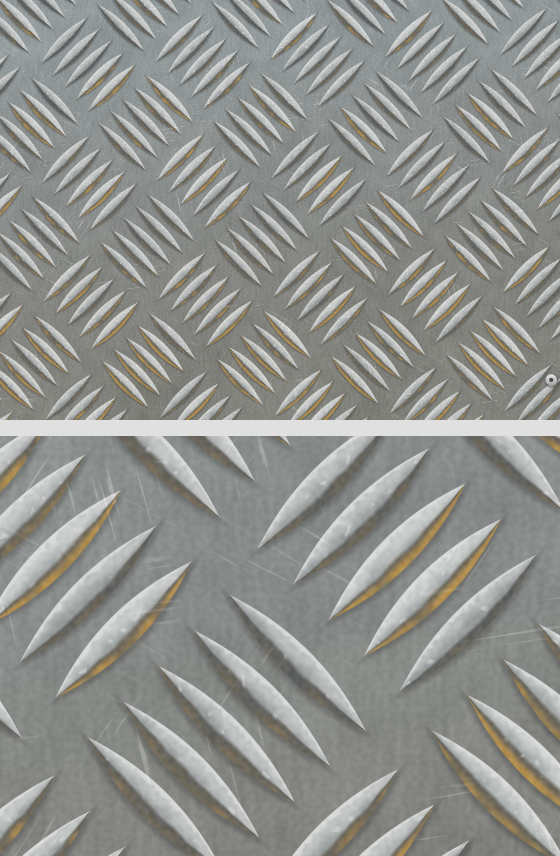
Top: the whole. Bottom: its middle third, enlarged.
Reproduce this texture procedurally as a Shadertoy shader.

```glsl
// Steel tread plate: alternating diagonal groups of five raised lens-shaped bars.

const vec2 STEP_ACROSS = vec2(0.2733, 0.0052);   // lattice steps, canvas height = 1
const vec2 STEP_UP     = vec2(-0.0035, 0.2830);
const vec2 RISING_CENTER  = vec2(0.7595, 0.5747);
const vec2 FALLING_CENTER = vec2(0.6243, 0.4300);
const float BAR_SPACING    = 0.0399;
const float BAR_HALF_LEN   = 0.0765;
const float BAR_HALF_WIDTH = 0.0134;

const vec3 STEEL_LOW  = vec3(0.505, 0.505, 0.485);
const vec3 STEEL_HIGH = vec3(0.570, 0.600, 0.605);
const vec3 FACE_DIM   = vec3(0.60, 0.62, 0.62);
const vec3 FACE_LIT   = vec3(0.77, 0.78, 0.775);
const vec3 RIM        = vec3(0.87, 0.88, 0.87);
const vec3 SHADE      = vec3(0.36, 0.37, 0.37);
const vec3 BROWN      = vec3(0.52, 0.46, 0.35);
const vec3 GOLD       = vec3(0.70, 0.56, 0.31);

vec2 hash22(vec2 p) {
    vec3 q = fract(vec3(p.xyx) * vec3(0.1031, 0.1030, 0.0973));
    q += dot(q, q.yzx + 33.33);
    return fract((q.xx + q.yz) * q.zy);
}

// Gradient noise, about -0.7 to 0.7
float noise(vec2 p) {
    vec2 i = floor(p), f = fract(p);
    vec2 w = f * f * f * (f * (f * 6.0 - 15.0) + 10.0);
    vec4 g;
    for (int k = 0; k < 4; k++) {
        vec2 corner = vec2(k & 1, k >> 1);
        float angle = 6.2832 * hash22(i + corner).x;
        g[k] = dot(vec2(cos(angle), sin(angle)), f - corner);
    }
    return mix(mix(g.x, g.y, w.x), mix(g.z, g.w, w.x), w.y);
}

vec2 rotate(vec2 p, float angle) {
    float c = cos(angle), s = sin(angle);
    return vec2(c * p.x - s * p.y, s * p.x + c * p.y);
}

// Sparse hairline scratches in several directions
float scratches(vec2 p) {
    float sum = 0.0;
    for (int k = 0; k < 4; k++) {
        vec2 q = rotate(p, 0.5 + 0.83 * float(k)) + 7.3 * float(k);
        float streak = noise(q * vec2(14.0, 260.0));
        sum += smoothstep(0.32, 0.55, streak) * smoothstep(0.0, 0.4, noise(q * 9.0));
    }
    return sum;
}

vec3 plateColor(vec2 p) {
    vec3 color = mix(STEEL_LOW, STEEL_HIGH, smoothstep(0.1, 1.05, p.y - 0.12 * (p.x - 0.6)));
    color += 0.035 * noise(p * 4.0) + 0.035 * noise(p * 22.0);
    color += 0.035 * noise(p * vec2(170.0, 35.0)) + 0.04 * noise(p * 210.0);
    return color + 0.11 * scratches(p);
}

// Shades one bar; h runs from -1 at its lower edge to 1 at its upper edge
vec3 barColor(vec2 p, float along, float h, float rnd, float side) {
    float grain = noise(p * 190.0);
    float mottle = noise(p * 45.0);
    vec3 face = mix(FACE_DIM, FACE_LIT, smoothstep(-0.5, 0.6, h + 0.25 * side * along + 0.5 * mottle));
    face += 0.06 * (rnd - 0.5) + 0.05 * grain;

    // Underside: dark by the ridge, warm reflections near the lower edge
    float warmth = clamp(0.75 * rnd + 0.45 - 0.55 * p.y + 0.5 * mottle, 0.0, 1.0);
    float edge = smoothstep(-0.35, -0.85, h);
    vec3 under = mix(SHADE, BROWN, warmth * (0.45 + 0.55 * edge));
    under = mix(under, GOLD, edge * smoothstep(0.5, 0.95, warmth));
    under += 0.06 * grain;

    float ridge = -0.24 - 0.08 * side + 0.18 * mottle + 0.15 * (rnd - 0.5);
    vec3 color = mix(under, face, smoothstep(ridge - 0.22, ridge + 0.12, h));

    // Bright upper rim and worn flecks
    color = mix(color, RIM, 0.75 * smoothstep(0.58, 0.9, h + 0.25 * grain));
    float fleck = smoothstep(0.30, 0.45, noise(p * 120.0 + 31.0)) * smoothstep(0.5, 0.0, abs(h));
    return mix(color, RIM, 0.55 * fleck) + 0.06 * scratches(p);
}

// Adds a lattice of bar groups; side = 1 rises to the right, -1 falls
vec3 addBars(vec3 color, vec2 p, vec2 center, float side, float pixel) {
    mat2 lattice = mat2(STEP_ACROSS, STEP_UP);
    vec2 cell = round(inverse(lattice) * (p - center));
    vec2 q = p - center - lattice * cell;
    q = rotate(vec2(q.x * side, q.y), -0.7854);
    float index = clamp(round(q.y / BAR_SPACING), -2.0, 2.0);
    q.y -= index * BAR_SPACING;

    float rnd = hash22(cell * 7.0 + vec2(index + 50.0, 90.0 + 13.0 * side)).x;
    float along = q.x / BAR_HALF_LEN;
    float halfWidth = BAR_HALF_WIDTH * (0.96 + 0.08 * rnd) * (1.0 - along * along);
    float dist = abs(q.y) - halfWidth;
    float h = clamp(q.y / max(halfWidth, 0.0005), -1.0, 1.0);

    float shadow = smoothstep(0.007, 0.0, dist) * smoothstep(0.002, -0.004, q.y);
    color *= 1.0 - 0.20 * shadow;
    float cover = smoothstep(pixel, -pixel, dist);
    return mix(color, barColor(p, along, h, rnd, side), cover);
}

vec3 addRivet(vec3 color, vec2 p, vec2 center, float radius, float pixel) {
    vec2 q = p - center;
    float r = length(q);
    color *= 1.0 - 0.35 * smoothstep(radius * 1.5, radius * 0.8, length(q + vec2(-0.002, 0.003)));
    vec3 ring = FACE_LIT + 0.12 * q.y / radius;
    color = mix(color, ring, smoothstep(pixel, -pixel, r - radius));
    return mix(color, SHADE * 0.75, smoothstep(pixel, -pixel, r - 0.36 * radius));
}

void mainImage(out vec4 fragColor, in vec2 fragCoord) {
    vec2 p = fragCoord / iResolution.y;
    float pixel = 0.8 / iResolution.y;
    vec3 color = plateColor(p);
    color = addBars(color, p, RISING_CENTER, 1.0, pixel);
    color = addBars(color, p, FALLING_CENTER, -1.0, pixel);
    color = addRivet(color, p, vec2(1.3125, 0.0955), 0.0135, pixel);
    fragColor = vec4(clamp(color, 0.0, 1.0), 1.0);
}
```
